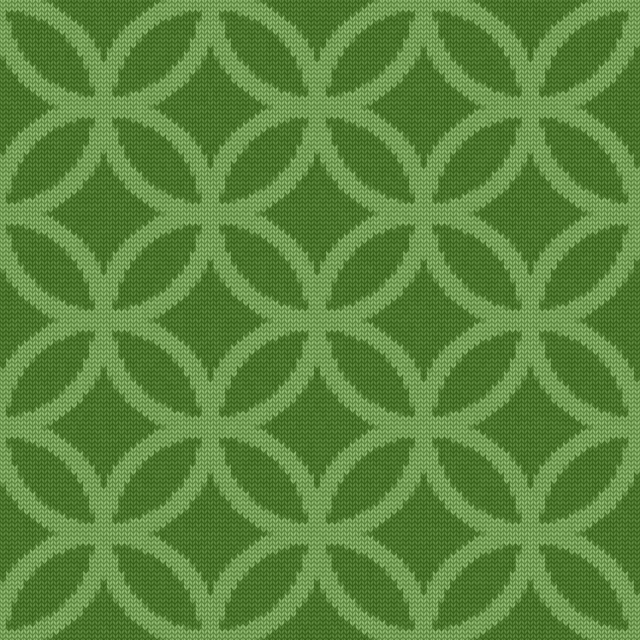
This pattern is drawn by a Shadertoy shader. Its source:

```glsl
// Knitted fabric with interlocking pale green rings on a darker green ground.

const vec2 STITCHES = vec2(108.0, 144.0); // whole columns and rows per canvas
const float REPEATS = 3.0;
const float SLANT = 1.5;                  // rise of a stitch leg, in rows per column

float hash(vec2 p) {
    p = fract(p * vec2(0.1031, 0.1137));
    p += dot(p, p.yx + 33.33);
    return fract((p.x + p.y) * p.x * 97.0);
}

// Distance to the nearest ring of one square lattice, in repeats
float ringDistance(vec2 p) {
    return abs(length(fract(p) - 0.5) - 0.5);
}

// 1 on the ring bands, 0 on the ground
float ringBands(vec2 uv) {
    vec2 p = uv * REPEATS + vec2(0.5, 0.0);
    float d = min(ringDistance(p), ringDistance(p + 0.5));
    return 1.0 - smoothstep(0.040, 0.050, d);
}

vec3 knit(vec2 uv) {
    // V-shaped stitches: rows bend upward away from each column centre
    vec2 grid = uv * STITCHES;
    float side = abs(fract(grid.x) - 0.5);
    grid.y -= SLANT * side;
    vec2 id = floor(grid);

    // Each stitch takes a single yarn colour
    vec2 stitchCentre = (id + vec2(1.0, 0.5 + 0.25 * SLANT)) / STITCHES;
    float band = ringBands(stitchCentre);

    // Rounded yarn legs with dark gaps between them
    float across = 2.0 * fract(grid.y) - 1.0;
    float along = 4.0 * side - 1.0;
    float height = (1.0 - across * across) * (1.0 - pow(abs(along), 4.0));

    // Slight tone change from stitch to stitch, wrapped at the canvas edge
    float wear = 0.025 * (hash(mod(id, STITCHES)) - 0.5);
    float tone = mix(0.17, 0.29, band) + mix(0.22, 0.31, band) * height + wear;
    return tone + vec3(0.0, 0.16, -0.12);
}

void mainImage(out vec4 fragColor, in vec2 fragCoord) {
    // Average a 4 by 4 grid of samples for smooth edges
    vec3 colour = vec3(0.0);
    for (int j = 0; j < 4; j++) {
        for (int i = 0; i < 4; i++) {
            vec2 offset = (vec2(i, j) + 0.5) / 4.0 - 0.5;
            colour += knit((fragCoord + offset) / iResolution.xy);
        }
    }
    fragColor = vec4(colour / 16.0, 1.0);
}
```
